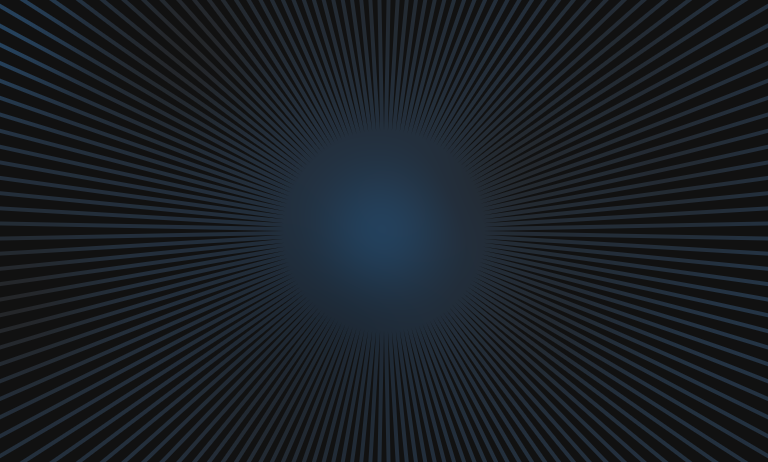
Reproduce this background procedurally as a Shadertoy shader.

```glsl
const float TAU = 6.2831853;
const float RAY_COUNT = 160.0;
const float RAY_WIDTH = 0.0085;         // in canvas heights
const vec2  GLOW_CENTER = vec2(-0.01, -0.01);
const float GLOW_RADIUS = 0.14;
const float GLOW_STRENGTH = 0.85;
const vec2  SHADE_CENTER = vec2(-0.12, -0.22);
const float SHADE_RADIUS = 0.24;
const float SHADE_DEPTH = 0.17;

const vec3 BACKDROP = vec3(0.067, 0.067, 0.068);
const vec3 SLATE = vec3(0.138, 0.185, 0.238);
const vec3 GREY  = vec3(0.140, 0.142, 0.147);
const vec3 BLUE  = vec3(0.150, 0.285, 0.410);

// Soft tint areas: centre, radius, strength (below 0 grey, above 0 blue)
const int TINT_COUNT = 10;
const vec4 TINTS[TINT_COUNT] = vec4[TINT_COUNT](
    vec4(-0.83,  0.43, 0.17,  0.75),
    vec4(-0.42,  0.40, 0.20, -0.80),
    vec4(-0.81, -0.16, 0.18, -0.85),
    vec4( 0.30,  0.14, 0.15, -0.60),
    vec4( 0.62,  0.11, 0.17, -0.45),
    vec4( 0.50,  0.40, 0.18, -0.40),
    vec4( 0.00,  0.48, 0.18, -0.45),
    vec4( 0.80, -0.15, 0.25,  0.20),
    vec4( 0.34, -0.20, 0.16, -0.45),
    vec4(-0.25, -0.43, 0.18, -0.35)
);

float softSpot(vec2 p, vec2 center, float radius) {
    vec2 q = (p - center) / radius;
    return exp(-dot(q, q));
}

float rayEdge(float dist, float pixel) {
    return clamp((0.5 * RAY_WIDTH - dist) / pixel + 0.5, 0.0, 1.0);
}

// Constant-width spokes that merge into a solid disc near the hub
float rayCoverage(vec2 p, float pixel) {
    float radius = length(p);
    if (radius * TAU / RAY_COUNT < RAY_WIDTH) return 1.0;
    float turn = atan(p.y, p.x) / TAU * RAY_COUNT;
    float offset = abs(fract(turn) - 0.5);
    float stepAngle = TAU / RAY_COUNT;
    float nearest = radius * sin(offset * stepAngle);
    float neighbour = radius * sin((1.0 - offset) * stepAngle);
    return min(rayEdge(nearest, pixel) + rayEdge(neighbour, pixel), 1.0);
}

vec3 rayColor(vec2 p) {
    float tint = GLOW_STRENGTH * softSpot(p, GLOW_CENTER, GLOW_RADIUS);
    for (int i = 0; i < TINT_COUNT; i++) {
        tint += TINTS[i].w * softSpot(p, TINTS[i].xy, TINTS[i].z);
    }
    vec3 color = mix(SLATE, GREY, clamp(-tint, 0.0, 1.0));
    color = mix(color, BLUE, clamp(tint, 0.0, 1.0));
    // Darker lower side
    return color * (1.0 - SHADE_DEPTH * softSpot(p, SHADE_CENTER, SHADE_RADIUS));
}

void mainImage(out vec4 fragColor, in vec2 fragCoord) {
    float pixel = 1.0 / iResolution.y;
    vec2 p = (fragCoord - 0.5 * iResolution.xy) * pixel;
    vec3 color = mix(BACKDROP, rayColor(p), rayCoverage(p, pixel));
    fragColor = vec4(color, 1.0);
}
```
